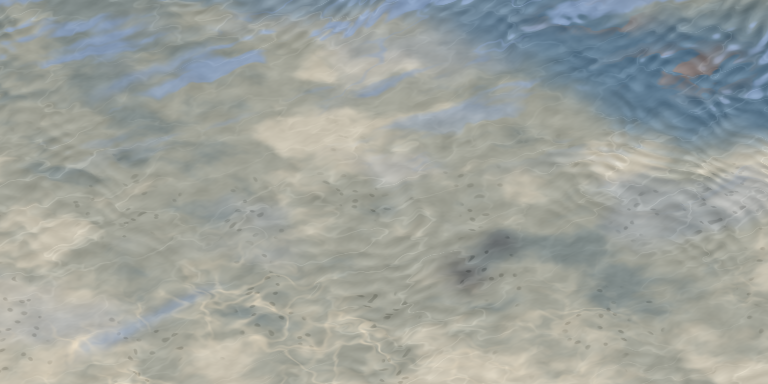
Give the GLSL for this texture, as a Shadertoy shader.

```glsl
const mat2 TURN = mat2(0.8, 0.6, -0.6, 0.8);

const vec3 SAND    = vec3(0.635, 0.640, 0.595);
const vec3 SUNLIT  = vec3(0.785, 0.760, 0.695);
const vec3 SHADE   = vec3(0.510, 0.550, 0.545);
const vec3 HAZE    = vec3(0.620, 0.650, 0.685);
const vec3 DEEP    = vec3(0.330, 0.460, 0.570);
const vec3 SKY     = vec3(0.540, 0.630, 0.770);
const vec3 GLINT   = vec3(0.900, 0.850, 0.760);
const vec3 WEED    = vec3(0.560, 0.480, 0.450);
const vec3 STONE   = vec3(0.390, 0.400, 0.410);

vec2 hash2(vec2 p) {
    return fract(sin(vec2(dot(p, vec2(127.1, 311.7)), dot(p, vec2(269.5, 183.3)))) * 43758.5);
}

// Layered, mutually bent sines, roughly -1 to 1
float swell(vec2 p) {
    float sum = 0.0, gain = 0.32;
    for (int i = 0; i < 5; i++) {
        p = TURN * p * 1.7 + 1.3;
        sum += gain * (sin(p.x + 1.3 * sin(p.y * 0.9)) + sin(p.y + 1.3 * sin(p.x * 0.8)));
        gain *= 0.6;
    }
    return sum;
}

// Cellular noise: distances to the nearest two points
vec2 cells(vec2 p) {
    vec2 id = floor(p), nearest = vec2(8.0);
    for (int y = -1; y <= 1; y++)
    for (int x = -1; x <= 1; x++) {
        vec2 cell = id + vec2(x, y);
        float d = length(cell + hash2(cell) - p);
        nearest = d < nearest.x ? vec2(d, nearest.x) : vec2(nearest.x, min(nearest.y, d));
    }
    return nearest;
}

float ripple(vec2 p, float slope, float frequency, float bend) {
    return sin(frequency * (p.y - slope * p.x) + bend * swell(p * 3.0));
}

// Soft elliptical spot
float spot(vec2 p, vec2 center, vec2 radius) {
    vec2 d = (p - center) / radius;
    return exp(-dot(d, d));
}

// Soft stroke between two points, fading at both ends
float stroke(vec2 p, vec2 a, vec2 b, float width) {
    vec2 ab = b - a;
    float t = clamp(dot(p - a, ab) / dot(ab, ab), 0.0, 1.0);
    float d = length(p - a - ab * t) / width;
    return exp(-d * d) * smoothstep(0.0, 0.3, t) * smoothstep(1.0, 0.7, t);
}

// Curved light lines along the level set of a swell
float filament(vec2 p, float width) {
    return 1.0 - smoothstep(0.0, width, abs(swell(p)));
}

// Broken network of light focused by the surface
float caustics(vec2 p, float scale, float width) {
    vec2 d = cells(p * scale + 0.7 * vec2(swell(p * 6.0), swell(p * 6.0 + 7.0)));
    return 1.0 - smoothstep(0.0, width, d.y - d.x);
}

void mainImage(out vec4 fragColor, in vec2 fragCoord) {
    vec2 p = fragCoord / iResolution.y;
    float upper = smoothstep(0.35, 0.8, p.y);
    float right = smoothstep(0.7, 1.7, p.x);

    // Fine ripples refract everything below them
    float patches = smoothstep(-0.4, 0.5, swell(p * vec2(3.0, 5.0) + 9.0));
    float fine = ripple(p, mix(0.1, 0.5, upper), 170.0, 13.0)
               + 0.7 * ripple(p + 4.0, -0.35, 120.0, 16.0);
    fine *= patches * (0.4 + 0.25 * upper + 0.3 * right);
    vec2 q = p + fine * vec2(0.013, 0.008);
    q += 0.012 * vec2(swell(p * 13.0), swell(p * 13.0 + 5.0));
    vec2 slant = vec2(q.x + 0.3 * q.y, q.y - 0.28 * q.x);

    // Sandy bed with broad shadows and sunny shoals
    float tone = 0.5 * swell(q * vec2(2.6, 4.6) + 2.0) + 0.36 * swell(q * vec2(9.0, 20.0));
    tone += 0.45 * (0.52 - p.y);
    tone += 0.65 * spot(q, vec2(0.82, 0.64), vec2(0.12, 0.05));
    tone += 0.60 * spot(q, vec2(1.68, 0.55), vec2(0.22, 0.12));
    tone -= 0.55 * spot(q, vec2(1.76, 0.46), vec2(0.12, 0.10));
    vec3 color = mix(SAND, SHADE, smoothstep(0.05, 0.6, -tone));
    color = mix(color, SUNLIT, smoothstep(0.08, 0.55, tone));

    // Pale reflected haze
    float haze = smoothstep(0.15, 0.7, swell(q * vec2(2.0, 4.0) + 21.0));
    color = mix(color, HAZE, 0.55 * haze);

    // Deep band widening toward the right
    float middle = mix(1.05, 0.78, smoothstep(0.8, 2.0, p.x));
    float depth = (q.y - middle + 0.05 * swell(q * 3.0)) / mix(0.05, 0.15, right);
    float deep = exp(-depth * depth * depth * depth);
    color = mix(color, DEEP, deep * (0.45 + 0.4 * right));

    // Thin slanted crests mirror the sky
    float crest = swell(slant * vec2(3.0, 17.0) + 5.0) + 0.25 * fine;
    float sky = smoothstep(0.3, 0.7, crest) * smoothstep(0.5, 0.85, p.y);
    sky += 0.6 * filament(slant * vec2(3.0, 12.0) + 2.0, 0.1) * upper * haze;
    sky += 0.6 * stroke(q, vec2(0.14, 0.04), vec2(0.62, 0.29), 0.02);
    sky += 0.7 * stroke(q, vec2(0.20, 0.72), vec2(0.60, 0.90), 0.015);
    color = mix(color, SKY, 0.75 * min(sky, 1.0));

    // Caustic filaments over the shallows
    float shallow = smoothstep(0.5, 0.12, p.y) * mix(1.0, 0.55, right);
    float light = 0.5 * caustics(q * vec2(0.8, 1.6), 5.0, 0.3)
                + 0.6 * filament(q * vec2(5.0, 10.0) + 3.0, 0.12)
                + 0.5 * filament(q * vec2(9.0, 13.0) + 8.0, 0.2);
    light *= smoothstep(-0.35, 0.5, swell(p * vec2(4.0, 6.0) + 14.0));
    color = mix(color, GLINT, min(0.7 * light * shallow, 0.85));

    // Stones, floating weed and sparse debris
    float stones = spot(q, vec2(1.21, 0.29), vec2(0.06, 0.045)) + spot(q, vec2(1.30, 0.36), vec2(0.05, 0.03));
    color = mix(color, STONE, 0.75 * min(stones, 1.0));
    float weed = spot(q, vec2(1.55, 0.95), vec2(0.12, 0.03)) + spot(q, vec2(1.79, 0.82), vec2(0.14, 0.05));
    weed *= smoothstep(-0.15, 0.15, swell(slant * vec2(9.0, 24.0)));
    color = mix(color, WEED, 0.8 * min(weed, 1.0));
    float debris = 1.0 - smoothstep(0.08, 0.2, cells(q * vec2(20.0, 32.0)).x);
    color -= 0.09 * debris * (1.0 - upper) * smoothstep(0.15, 0.5, swell(p * 9.0 + 4.0));

    // Crisp surface relief
    float relief = swell(slant * vec2(20.0, 44.0));
    float wrinkle = filament(slant * vec2(7.0, 19.0) + 6.0, 0.13) - 0.2;
    color += 0.045 * fine + 0.04 * relief + 0.05 * wrinkle * (0.4 + 0.6 * patches);
    fragColor = vec4(clamp(color, 0.0, 1.0), 1.0);
}
```
